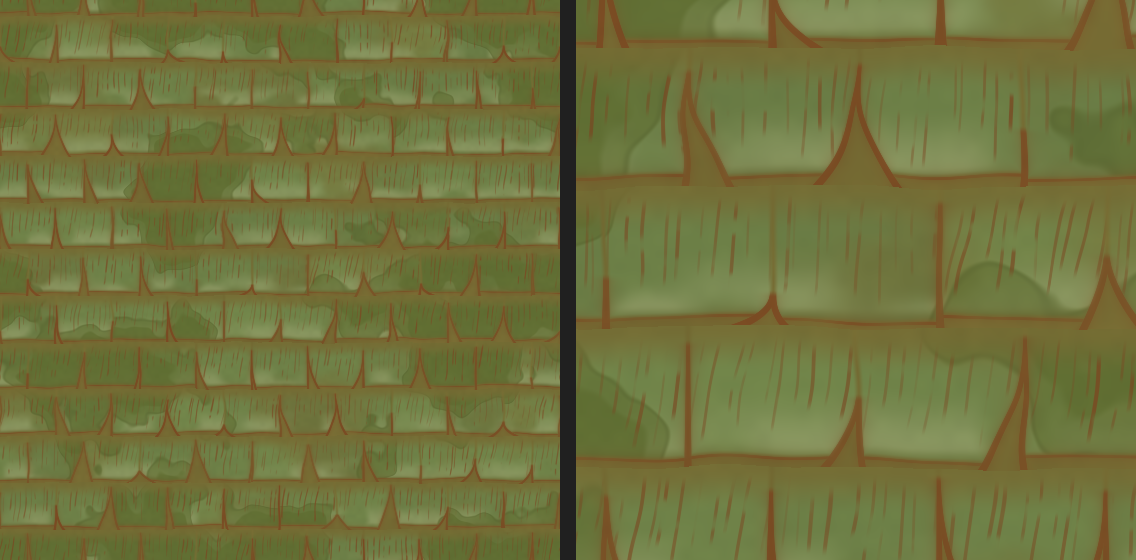
Left, the full canvas; right, a detail of the centre.
This texture is drawn by a Shadertoy shader. Its source:

```glsl
// Hand-painted mossy wooden shingles: staggered rows with chipped lower corners,
// rust-brown outlines and grain strokes over layered green washes. Each joint
// and shingle draws its variation from a wrapped hash, so the result tiles.

#define GRID vec2(10.0, 12.0)          // shingles across and down
#define ROW_SHIFT 0.66                 // height of the first full row's base
#define WOBBLE 0.005                   // hand-drawn unevenness
#define OUTLINE 0.0019                 // half width of the joint lines
#define GRAINS 10                      // grain strokes per shingle
#define CUT_WIDTH 0.25                 // widest chipped corner
#define GREEN vec3(0.43, 0.505, 0.28)
#define PALE vec3(0.55, 0.60, 0.39)
#define MOSS vec3(0.37, 0.425, 0.19)
#define OLIVE vec3(0.46, 0.42, 0.20)
#define RUST vec3(0.48, 0.28, 0.13)

vec4 hash(vec2 p) {
    vec4 h = fract(p.xyxy * vec4(0.1031, 0.1030, 0.0973, 0.1099));
    h += dot(h, h.wzxy + 33.33);
    return fract((h.xxyz + h.yzzw) * h.zywx);
}

// Value noise that repeats over the unit square.
float noise(vec2 uv, float freq) {
    vec2 p = uv * freq, i = floor(p), f = fract(p);
    f = f * f * (3.0 - 2.0 * f);
    vec2 a = mod(i, freq) + 71.0, b = mod(i + 1.0, freq) + 71.0;
    return mix(mix(hash(a).x, hash(vec2(b.x, a.y)).x, f.x),
               mix(hash(vec2(a.x, b.y)).x, hash(b).x, f.x), f.y);
}

float fbm(vec2 uv, float freq) {
    float sum = 0.0, gain = 0.53;
    for (int i = 0; i < 4; i++) {
        sum += gain * noise(uv + 0.19 * float(i), freq);
        freq *= 2.0;
        gain *= 0.5;
    }
    return sum;
}

float stroke(float d, float halfWidth, float pixel) {
    return 1.0 - smoothstep(max(halfWidth - pixel, 0.0), halfWidth + pixel, abs(d));
}

// Signed distance to one shingle side; cut holds width, height and curvature.
float sideDistance(float x, float t, vec3 cut) {
    float s = clamp(1.0 - t / cut.y, 0.0, 1.0);
    float slope = cut.z * cut.x * pow(s, cut.z - 1.0) / cut.y * GRID.y / GRID.x;
    return (x - cut.x * pow(s, cut.z)) / GRID.x / sqrt(1.0 + slope * slope);
}

float cutHeight(vec4 joint) {
    return joint.x < 0.3 ? 0.25 + joint.x : 0.76 + 0.21 * joint.x;
}

// Signed distance to the nearer side of a joint, negative inside its gap.
float jointDistance(float x, float t, vec4 joint) {
    vec2 width = CUT_WIDTH * clamp((joint.yz - 0.4) * 1.9, 0.0, 1.0);
    vec2 shape = vec2(cutHeight(joint), mix(1.3, 3.0, joint.w));
    return max(sideDistance(-x, t, vec3(width.x, shape)),
               sideDistance(x, t, vec3(width.y, shape)));
}

void mainImage(out vec4 fragColor, in vec2 fragCoord) {
    vec2 uv = fragCoord / iResolution.xy;
    float pixel = 0.7 / iResolution.y;

    // Staggered layout
    vec2 warp = vec2(noise(uv, 30.0), noise(uv + 0.37, 24.0)) - 0.5;
    vec2 q = (uv + WOBBLE * warp) * GRID - vec2(0.0, ROW_SHIFT);
    q.x += 0.5 * mod(floor(q.y), 2.0);
    vec2 id = floor(q), f = fract(q);
    vec4 rnd = hash(mod(id, GRID) + 13.0);

    // Outline: side joints and the slightly tilted lower edge
    float body = 1.0, ink = 0.0;
    for (int k = 0; k < 2; k++) {
        vec4 joint = hash(mod(id + vec2(k, 0), GRID) + 40.0);
        float d = jointDistance(f.x - float(k), f.y, joint);
        float h = cutHeight(joint);
        float fade = 1.0 - smoothstep(h - 0.06, h, f.y);
        float line = stroke(d, OUTLINE * mix(1.2, 0.6, f.y), pixel);
        float glow = 0.4 * exp(-abs(d) / 0.004);
        ink = max(ink, fade * max(line * mix(0.55, 0.95, joint.w), glow));
        body = min(body, d);
    }
    float base = 0.04 + 0.05 * rnd.x + 0.07 * (rnd.y - 0.5) * (f.x - 0.5);
    float lower = (f.y - base) / GRID.y;
    float sides = smoothstep(-0.003, 0.003, body);
    float lowerInk = max(0.65 * stroke(lower, 0.001, pixel), 0.35 * exp(-abs(lower) / 0.004));
    ink = max(ink, sides * lowerInk * mix(0.6, 1.2, noise(uv, 40.0)));
    body = min(body, lower);

    // Green wash: shaded under the row above, pale towards the lower edge
    float wash = fbm(uv + 0.5, 9.0);
    vec3 leaf = mix(GREEN, OLIVE, 0.45 * smoothstep(0.45, 0.75, wash));
    leaf *= 0.96 + 0.08 * rnd.w;
    float shine = smoothstep(0.06, 0.16, f.y) * (1.0 - smoothstep(0.16, 0.6, f.y));
    leaf = mix(leaf, PALE, shine * smoothstep(0.25, 0.65, noise(uv + 0.71, 23.0)) * 0.85);

    // Moss blotches in two layers with crisp, ragged borders
    float moss = fbm(uv, 6.0) + 0.16 * (rnd.z - 0.5);
    float cover = 0.6 * smoothstep(0.545, 0.56, moss) + 0.3 * smoothstep(0.61, 0.63, moss);
    leaf = mix(leaf, MOSS, cover);
    leaf *= 1.0 - 0.05 * stroke(moss - 0.56, 0.006, 0.006);
    leaf = mix(leaf, OLIVE, 0.9 * smoothstep(0.66, 0.99, f.y));

    // Leaning grain strokes, broken by fine noise
    float grain = 0.0;
    for (int i = 0; i < GRAINS; i++) {
        vec4 g = hash(mod(id, GRID) + vec2(90.0 + 17.0 * float(i), 150.0));
        float x = (float(i) + 0.15 + 0.7 * g.x) / float(GRAINS);
        float lean = 0.13 * rnd.w + 0.06 * (g.y - 0.3);
        float d = (f.x - x - lean * (f.y - 0.5)) / GRID.x;
        float span = smoothstep(0.12 + 0.4 * g.z, 0.22 + 0.4 * g.z, f.y)
                   * (1.0 - smoothstep(0.7 + 0.15 * g.y, 0.82 + 0.15 * g.y, f.y));
        grain = max(grain, span * stroke(d, 0.0006 + 0.0006 * g.w, pixel) * (0.25 + 0.6 * g.w));
    }
    grain *= mix(0.55, 1.0, rnd.x) * smoothstep(0.1, 0.5, noise(uv, 96.0));
    leaf = mix(leaf, RUST, grain);

    // Compose shingle, gap and ink
    vec3 gap = OLIVE * (0.95 + 0.1 * wash);
    vec3 color = mix(gap, leaf, smoothstep(-pixel, 0.003 + pixel, body));
    color = mix(color, RUST, clamp(ink, 0.0, 1.0));
    color *= 0.985 + 0.03 * noise(uv, 128.0);
    fragColor = vec4(color, 1.0);
}
```
